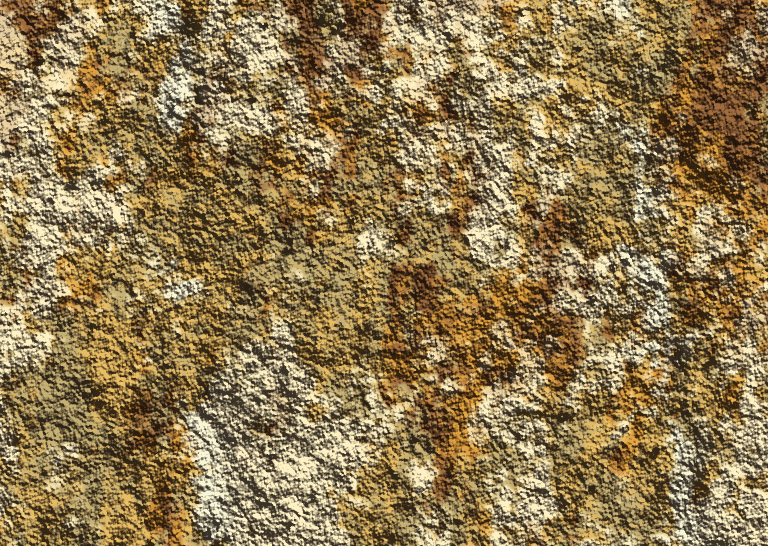
A WebGL 2 fragment shader for this texture:

```glsl
#version 300 es
precision highp float;
// Weathered rock face: gritty sunlit relief with frayed ochre, rust and pale crust streaks.

#define GRAIN_SCALE 17.0    // coarsest bumps per canvas height
#define GRAIN_GAIN 0.85     // strength kept by each finer layer
#define RELIEF 1.4          // contrast of the raking light
#define CAVITY 0.5          // darkening of hollows
#define LIGHT_STEP 0.004    // reach of the slope sample
#define BASE_LIGHT 0.73
#define PATCH_SCALE vec2(5.4, 2.6)
#define PATCH_GAIN 0.8
#define PALE_RANGE vec2(0.44, 0.58)
#define RUST_RANGE vec2(0.51, 0.64)
#define PIT_SCALE 15.0

uniform vec2 u_resolution;
out vec4 fragColor;

const mat2 TURN = mat2(0.8, 0.6, -0.6, 0.8);

vec3 hash3(vec2 p) {
    vec3 q = fract(p.xyx * vec3(0.1031, 0.1030, 0.0973));
    q += dot(q, q.yxz + 33.33);
    return fract((q.xxy + q.yzz) * q.zyx);
}

// Cellular noise: x = blended cell value, y = distance to the nearest centre
vec2 cells(vec2 p) {
    vec2 id = floor(p), f = p - id;
    float total = 0.0, weights = 0.0, nearest = 4.0;
    for (int j = -1; j <= 1; j++)
        for (int i = -1; i <= 1; i++) {
            vec2 g = vec2(i, j);
            vec3 h = hash3(id + g + 71.0);
            vec2 d = g + h.xy - f;
            float d2 = dot(d, d);
            float w = exp(-6.0 * d2);
            total += w * h.z;
            weights += w;
            nearest = min(nearest, d2);
        }
    return vec2(total / weights, sqrt(nearest));
}

// Layered cell values: long upright shapes that turn even-sided in the finer layers
float patches(vec2 p) {
    float sum = 0.0, norm = 0.0, amp = 1.0;
    for (int i = 0; i < 4; i++) {
        sum += amp * cells(p).x;
        norm += amp;
        amp *= PATCH_GAIN;
        p = p * vec2(2.2, 2.8) + 17.3;
    }
    return sum / norm;
}

// Signed distance across two wandering upright seams
float seam(vec2 p) {
    float sway = 0.022 * sin(p.y * 6.0 + 1.0) + 0.011 * sin(p.y * 17.0) + 0.005 * sin(p.y * 43.0);
    float x = p.x - 0.36 - sway + 0.05 * p.y;
    return x - 0.86 * clamp(floor(x / 0.86 + 0.5), 0.0, 1.0);
}

// Rock height: even-sided grains at several sizes, grooved along the seams
float height(vec2 p) {
    float groove = (seam(p) - 0.035) / 0.016;
    float sum = -0.3 * exp(-groove * groove), amp = 0.75;
    vec2 q = p * GRAIN_SCALE;
    for (int i = 0; i < 4; i++) {
        vec2 c = cells(q);
        sum += amp * (c.x - 0.5 + 0.6 * (0.4 - c.y));
        amp *= GRAIN_GAIN;
        q = TURN * q * 2.3 + 9.7;
    }
    return sum;
}

void main() {
    vec2 p = gl_FragCoord.xy / u_resolution.y;
    vec2 warp = vec2(sin(p.y * 9.0 + 2.0 * sin(p.x * 7.0)), sin(p.x * 11.0 + 2.0 * sin(p.y * 8.0)));
    vec2 q = p + 0.012 * warp;

    // Relief lit from above and a little from the right, with darker hollows
    float h = height(p);
    float slope = h - height(p + normalize(vec2(0.5, 0.87)) * LIGHT_STEP);
    float light = BASE_LIGHT + RELIEF * slope + CAVITY * h;

    // Shaded band beside each seam, and sparse deep pits
    light -= 0.1 * smoothstep(0.07, 0.0, abs(seam(p) - 0.08));
    vec2 pit = cells((q + 0.012 * h) * PIT_SCALE + 5.0);
    light -= 0.6 * smoothstep(0.17, 0.07, pit.y) * smoothstep(0.36, 0.24, pit.x);
    light = clamp(light, 0.24, 1.06);

    // Patch masks, drawn out vertically and frayed by the grain
    float s = seam(p) / 0.042;
    float paleField = patches(q * PATCH_SCALE + 3.1) + 0.11 * exp(-s * s) + 0.1 * h;
    float rustField = patches(q * PATCH_SCALE * vec2(1.1, 0.75) + 41.0) - 0.05 * h;
    float vein = cells((q - vec2(0.3 * q.y, 0.0)) * vec2(7.0, 1.8) + 23.0).x;
    rustField += 0.07 * smoothstep(0.05, 0.0, abs(vein - 0.5));
    float pale = smoothstep(PALE_RANGE.x, PALE_RANGE.y, paleField);
    float rust = smoothstep(RUST_RANGE.x, RUST_RANGE.y, rustField) * (1.0 - 0.7 * pale);

    // Mineral colours
    float hue = smoothstep(0.34, 0.66, patches(q * vec2(13.0, 9.0) + 60.0));
    vec3 ochre = mix(vec3(0.73, 0.65, 0.43), vec3(0.86, 0.70, 0.37), hue);
    vec3 iron = mix(vec3(0.56, 0.34, 0.18), vec3(0.84, 0.58, 0.20), hue);
    vec3 crust = mix(vec3(0.94, 0.89, 0.72), vec3(0.92, 0.91, 0.79), exp(-s * s));
    vec3 color = mix(mix(ochre, crust, pale), iron, 0.8 * rust);

    // Warm shadows
    color *= light * mix(vec3(1.0, 0.91, 0.88), vec3(1.0), smoothstep(0.2, 0.9, light));
    fragColor = vec4(min(color, 1.0), 1.0);
}
```
